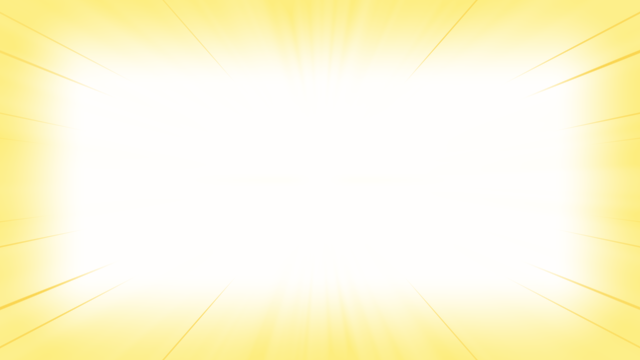
Give the GLSL for this background, as a Shadertoy shader.

```glsl
// Pale burst of golden rays around a bright white centre, with a yellow glow at the border.
#define GLOW_DEPTH 0.25
#define WHITE vec3(1.0, 0.997, 0.991)
#define YELLOW vec3(0.993, 0.935, 0.53)
#define GOLD vec3(0.98, 0.83, 0.30)
#define STREAK_GAIN 0.32
#define BEAM_GAIN 0.20
#define TAU 6.2831853

float hash(float n) {
    return fract(sin(n * 127.1) * 43758.5453);
}

// Smooth noise around the circle, repeating after "cells" steps.
float angularNoise(float turn, float cells, float seed) {
    float x = fract(turn) * cells;
    float cell = floor(x);
    float blend = smoothstep(0.0, 1.0, x - cell);
    return mix(hash(cell + seed), hash(mod(cell + 1.0, cells) + seed), blend);
}

// Soft rays above and below the centre; x is the slope, y the half width, z the strength.
float verticalBeams(vec2 p, float reach) {
    const vec3 beams[6] = vec3[6](
        vec3(-0.30, 0.045, 0.8), vec3(-0.175, 0.025, 1.0), vec3(-0.06, 0.018, 0.6),
        vec3(0.085, 0.018, 1.0), vec3(0.19, 0.035, 0.6), vec3(0.38, 0.065, 0.6));
    float slope = p.x / (abs(p.y) + 0.0001) * (p.y < 0.0 ? -1.0 : 1.0);
    float sum = 0.0;
    for (int i = 0; i < 6; i++) {
        float offset = (slope - beams[i].x) / beams[i].y;
        sum += beams[i].z * exp(-offset * offset);
    }
    return sum * smoothstep(0.38, 0.95, reach);
}

// Thin tapering lines, mirrored into four quadrants.
// Each holds angle, half width at the border, start of the taper, strength.
float thinLines(vec2 p, float reach, float pixel) {
    const vec4 lines[5] = vec4[5](
        vec4(0.130, 0.0012, 0.82, 0.40), vec4(0.206, 0.0017, 0.72, 0.60),
        vec4(0.382, 0.0040, 0.62, 0.95), vec4(0.482, 0.0022, 0.56, 0.75),
        vec4(0.854, 0.0014, 0.52, 0.65));
    vec2 q = abs(p);
    float diagonal = p.x * p.y > 0.0 ? 1.0 : 0.55;
    if (p.x > 0.0 && p.y < 0.0) diagonal = 0.75;
    float sum = 0.0;
    for (int i = 0; i < 5; i++) {
        vec4 ray = lines[i];
        float across = abs(q.y * cos(ray.x) - q.x * sin(ray.x));
        float taper = smoothstep(ray.z, 1.0, reach);
        float width = ray.y * (0.3 + 0.7 * taper) * (0.6 + 0.4 * diagonal);
        float cover = 1.0 - smoothstep(max(width - pixel, 0.0), width + pixel, across);
        sum += cover * ray.w * diagonal * smoothstep(ray.z, ray.z + 0.28, reach);
    }
    return min(sum, 1.0);
}

void mainImage(out vec4 fragColor, in vec2 fragCoord) {
    float pixel = 1.0 / iResolution.y;
    vec2 halfSize = 0.5 * iResolution.xy * pixel;
    vec2 p = fragCoord * pixel - halfSize;
    vec2 relative = abs(p) / halfSize;
    float reach = max(relative.x, relative.y);

    // Border glow with rounded inner corners
    float depth = length(max(abs(p) - halfSize + GLOW_DEPTH, 0.0));
    float glow = smoothstep(0.01, GLOW_DEPTH * 1.08, depth);

    // Fine and broad streaks from the centre
    float turn = atan(p.y, p.x) / TAU + 0.5;
    float streaks = 0.5 * angularNoise(turn, 48.0, 3.0)
                  + 0.3 * angularNoise(turn, 110.0, 71.0)
                  + 0.2 * angularNoise(turn, 230.0, 205.0) - 0.5;
    float amount = glow * (1.0 + STREAK_GAIN * streaks);
    amount += 0.10 * max(streaks, 0.0) * smoothstep(0.25, 0.9, reach);
    amount += BEAM_GAIN * verticalBeams(p, reach) * (1.0 - 0.55 * glow);

    // Faint level streak through the middle
    float level = exp(-pow(p.y / 0.010, 2.0));
    amount += 0.035 * level * smoothstep(0.02, 0.10, abs(p.x)) * (1.0 - smoothstep(0.12, 0.38, abs(p.x)));

    vec3 color = mix(WHITE, YELLOW, clamp(amount, 0.0, 1.08));
    color = mix(color, GOLD, thinLines(p, reach, pixel));
    fragColor = vec4(clamp(color, 0.0, 1.0), 1.0);
}
```
